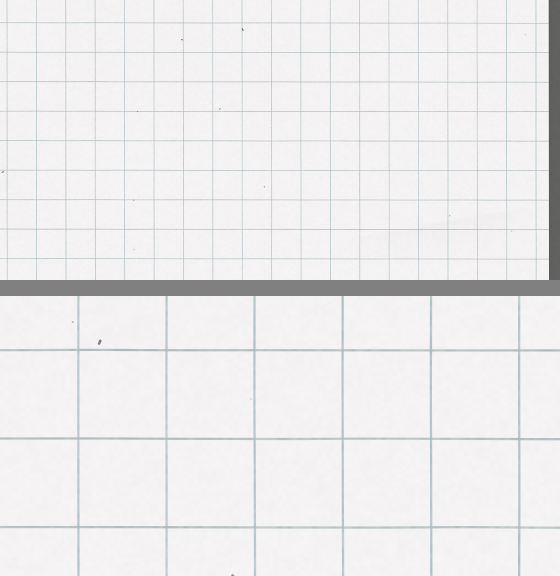
Top, the full canvas; bottom, a detail of the centre.
This pattern is drawn by a Shadertoy shader. Its source:

```glsl
float hash(vec2 p) {
    vec3 q = fract(vec3(p.xyx) * 0.1031);
    q += dot(q, q.yzx + 33.33);
    return fract((q.x + q.y) * q.z);
}

float valueNoise(vec2 p) {
    vec2 cell = floor(p), f = fract(p);
    f = f * f * (3.0 - 2.0 * f);
    float low = mix(hash(cell), hash(cell + vec2(1.0, 0.0)), f.x);
    float high = mix(hash(cell + vec2(0.0, 1.0)), hash(cell + 1.0), f.x);
    return mix(low, high, f.y);
}

// Box-filtered coverage of a thin stripe centred on zero
float stripe(float dist, float width, float pixel) {
    float near = max(dist - 0.5 * pixel, -0.5 * width);
    float far = min(dist + 0.5 * pixel, 0.5 * width);
    return clamp((far - near) / pixel, 0.0, 1.0);
}

// One family of ruled lines, with uneven ink along each line
float ruledLines(float across, float along, float offset, float pitch,
                 float width, float seed, float pixel) {
    float id = floor((across - offset) / pitch + 0.5);
    float wobble = 0.0006 * (valueNoise(vec2(along * 9.0, id + seed)) - 0.5);
    float dist = across - offset - id * pitch + wobble;
    float grain = valueNoise(vec2(along * 170.0, id * 7.0 + seed));
    float patchy = valueNoise(vec2(along * 6.0, id * 3.0 + seed));
    float ink = 0.62 + 0.22 * grain + 0.16 * patchy + 0.1 * hash(vec2(id, seed));
    return stripe(dist, width, pixel) * ink;
}

float segmentDistance(vec2 p, vec2 a, vec2 b) {
    vec2 ab = b - a;
    return length(p - a - ab * clamp(dot(p - a, ab) / dot(ab, ab), 0.0, 1.0));
}

// Scattered dust: mostly faint dots, a few dark or elongated
float dustSpecks(vec2 p, vec2 area, int count, float pixel) {
    float dust = 0.0;
    for (int i = 0; i < count; i++) {
        float id = float(i) + 1.0;
        vec2 start = area * vec2(hash(vec2(id, 3.7)), hash(vec2(id, 18.2)));
        float size = hash(vec2(id, 41.5));
        float angle = 6.2832 * hash(vec2(id, 65.1));
        vec2 end = start + 0.008 * size * size * vec2(cos(angle), sin(angle));
        float radius = mix(0.0007, 0.0020, size);
        float body = clamp((radius - segmentDistance(p, start, end)) / pixel + 0.5, 0.0, 1.0);
        dust = max(dust, body * mix(0.25, 0.9, size));
    }
    return dust;
}

// Soft fold that is dark on its lower side and fades at both ends
float foldShade(vec2 p, vec2 start, vec2 end) {
    vec2 along = normalize(end - start);
    float t = dot(p - start, along) / length(end - start);
    float side = dot(p - start, vec2(along.y, -along.x));
    float falloff = smoothstep(-0.012, 0.004, side) * exp(-max(side, 0.0) * 18.0);
    return falloff * smoothstep(-0.15, 0.25, t) * (1.0 - smoothstep(0.7, 1.1, t));
}

vec3 paperColour(vec2 p) {
    vec3 base = vec3(0.957, 0.950, 0.950);
    float fibre = valueNoise(p * 190.0) - 0.5;
    float mottle = valueNoise(p * 60.0 + 31.0) - 0.5;
    float tone = valueNoise(p * 2.5 + 7.0) - 0.5;
    return base + 0.014 * fibre + 0.007 * mottle + 0.006 * tone;
}

void mainImage(out vec4 fragColor, in vec2 fragCoord) {
    float pixel = 1.0 / iResolution.y;
    vec2 p = fragCoord * pixel;

    // Slightly rotated sheet ending just before the right border
    const float tilt = 0.001;
    const float sheetRight = 1.9596;
    vec2 sheet = p + tilt * vec2(p.y, p.x);
    float edge = p.x - sheetRight - tilt * (1.0 - p.y);

    vec3 colour = paperColour(p);
    colour -= 0.016 * foldShade(p, vec2(1.27, 0.15), vec2(1.92, 0.26));

    // Square ruling
    const float lineWidth = 0.0027;
    float columns = ruledLines(sheet.x, sheet.y, 0.0258, 0.10495, lineWidth, 11.0, pixel);
    float rows = ruledLines(sheet.y, sheet.x, 0.0765, 0.1053, lineWidth, 53.0, pixel);
    colour = mix(colour, vec3(0.67, 0.75, 0.77), columns);
    colour = mix(colour, vec3(0.68, 0.73, 0.74), rows);

    // Dust and the bright cut edge
    float dust = dustSpecks(p, vec2(sheetRight, 1.0), 16, pixel);
    colour = mix(colour, vec3(0.27, 0.28, 0.29), dust);
    colour += 0.015 * smoothstep(-0.012, 0.0, edge);

    // Dark backing beside the sheet, with a narrow contact shadow
    vec3 backing = vec3(0.382, 0.382, 0.378) + 0.012 * (valueNoise(p * 150.0) - 0.5);
    backing -= 0.03 * exp(-max(edge, 0.0) * 160.0);
    colour = mix(colour, backing, clamp(edge / pixel + 0.5, 0.0, 1.0));

    fragColor = vec4(clamp(colour, 0.0, 1.0), 1.0);
}
```
